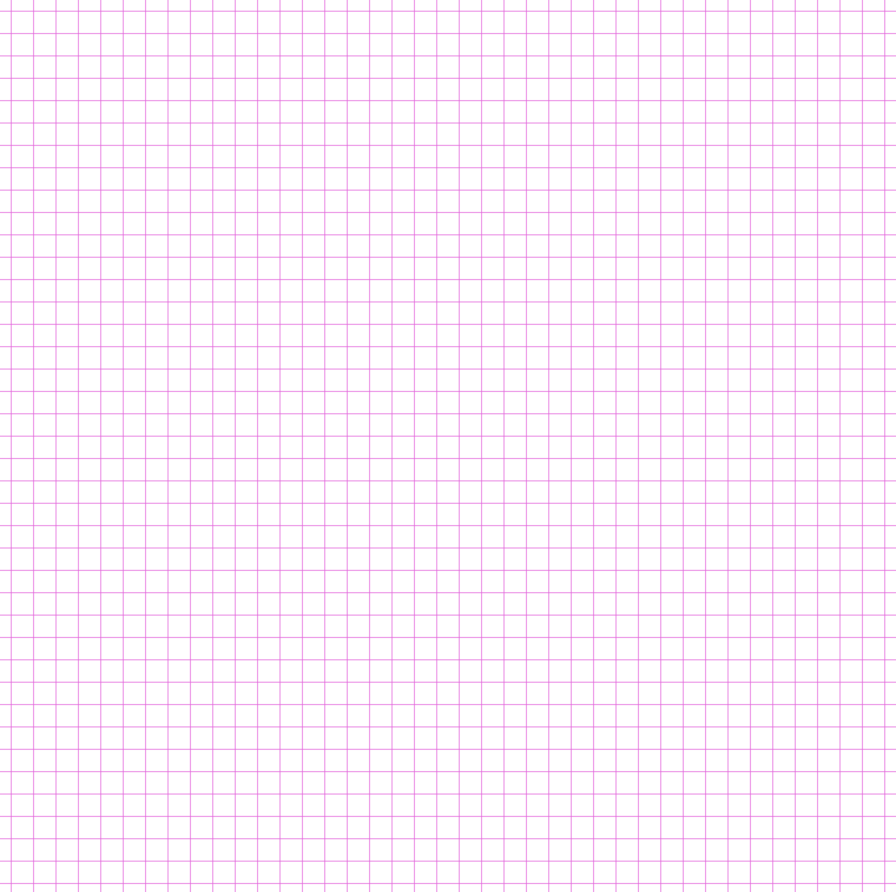
Reproduce this pattern procedurally as a Shadertoy shader.

```glsl
// Fine pink square-ruled grid on white paper.

const vec2 CELLS = vec2(40.0, 39.88);      // repeats across and down
const float LINE_WIDTH = 0.00088;          // as a share of the canvas width
const vec3 PAPER = vec3(1.0);
const vec3 INK = vec3(0.89, 0.40, 0.86);

// Running integral of a tent filter two pixels wide
float tentIntegral(float x) {
    x = clamp(x, -1.0, 1.0);
    return 0.5 + x - 0.5 * x * abs(x);
}

// Filtered coverage of a line; distance and width are in pixels
float lineCoverage(float dist, float width) {
    return tentIntegral(dist + 0.5 * width) - tentIntegral(dist - 0.5 * width);
}

// Ink left by the horizontal and vertical rules together
float gridCoverage(vec2 uv, vec2 cells, vec2 resolution, float width) {
    // Lines run through the middle of each cell
    vec2 dist = (fract(uv * cells) - 0.5) * resolution / cells;
    float vertical = lineCoverage(dist.x, width);
    float horizontal = lineCoverage(dist.y, width);
    return 1.0 - (1.0 - vertical) * (1.0 - horizontal);
}

void mainImage(out vec4 fragColor, in vec2 fragCoord) {
    // Rows are counted from the top edge
    vec2 uv = fragCoord / iResolution.xy;
    uv.y = 1.0 - uv.y;

    float ink = gridCoverage(uv, CELLS, iResolution.xy, LINE_WIDTH * iResolution.x);
    fragColor = vec4(mix(PAPER, INK, ink), 1.0);
}
```
